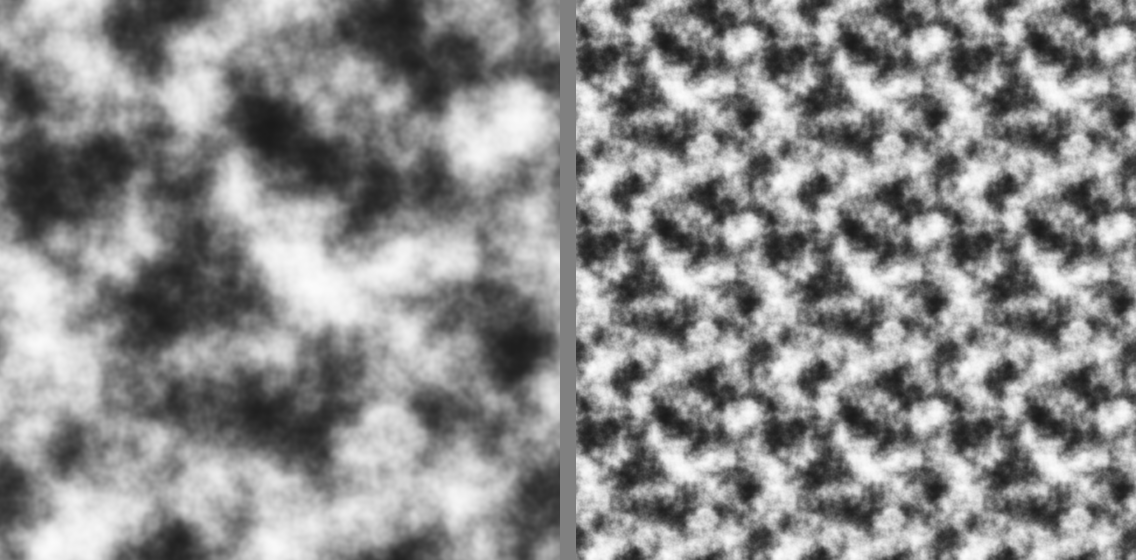
Left, the tile; right, the same tile 3 across and 3 down.
Give the GLSL for this texture, as a WebGL 2 fragment shader.

```glsl
#version 300 es
precision highp float;
precision highp int;
// Seamless grey cloud texture built from wrapping fractal gradient noise.

#define BASE_CELLS 5      // lattice cells across the tile in the first octave
#define OCTAVES 5
#define GAIN 0.5          // amplitude ratio between octaves
#define CONTRAST 1.25
#define MID_GREY 0.545
#define TONE_RANGE 0.46   // largest departure from the mid grey
#define SEED 17u

uniform vec2 u_resolution;
out vec4 fragColor;

const float TAU = 6.2831853;

uint hash(uint n) {
    n = (n ^ (n >> 16)) * 0x7feb352du;
    n = (n ^ (n >> 15)) * 0x846ca68bu;
    return n ^ (n >> 16);
}

// Unit gradient at a lattice corner, wrapped to the period
vec2 gradient(ivec2 corner, int period, uint seed) {
    uvec2 c = uvec2((corner + period) % period);
    uint h = hash(c.x + hash(c.y + hash(seed)));
    float angle = TAU * float(h >> 8) / 16777216.0;
    return vec2(cos(angle), sin(angle));
}

// Periodic gradient noise with quintic blending
float gradientNoise(vec2 p, int period, uint seed) {
    ivec2 cell = ivec2(floor(p));
    vec2 f = fract(p);
    vec2 w = f * f * f * (f * (f * 6.0 - 15.0) + 10.0);
    vec2 e = vec2(1.0, 0.0);
    float a = dot(gradient(cell, period, seed), f);
    float b = dot(gradient(cell + ivec2(1, 0), period, seed), f - e.xy);
    float c = dot(gradient(cell + ivec2(0, 1), period, seed), f - e.yx);
    float d = dot(gradient(cell + ivec2(1, 1), period, seed), f - e.xx);
    return mix(mix(a, b, w.x), mix(c, d, w.x), w.y);
}

// Octaves double the whole number of cells, so every layer tiles
float clouds(vec2 uv) {
    float sum = 0.0;
    float amplitude = 1.0;
    int cells = BASE_CELLS;
    for (int i = 0; i < OCTAVES; i++) {
        sum += amplitude * gradientNoise(uv * float(cells), cells, SEED + uint(i));
        amplitude *= GAIN;
        cells *= 2;
    }
    return sum;
}

void main() {
    vec2 uv = gl_FragCoord.xy / u_resolution;
    // Soft shoulder keeps the darkest and brightest patches smooth
    float tone = MID_GREY + TONE_RANGE * tanh(CONTRAST * clouds(uv) / TONE_RANGE);
    fragColor = vec4(vec3(tone), 1.0);
}
```
